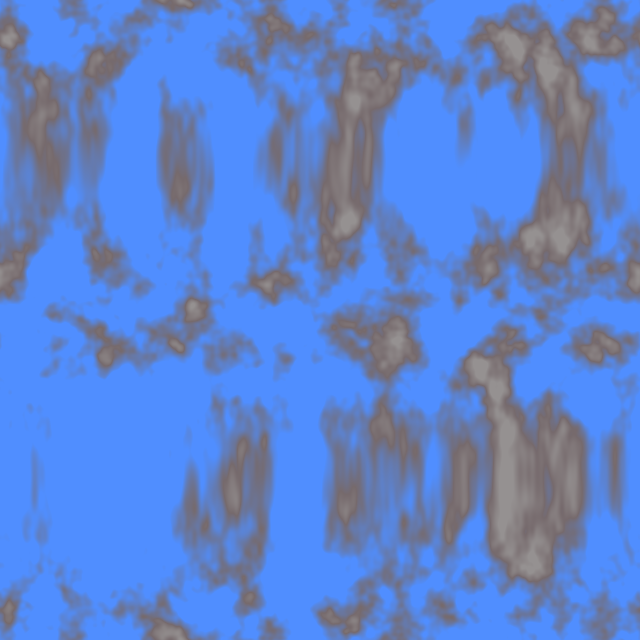
A Shadertoy shader for this texture:

```glsl
// Rusty grey clouds on flat blue, drawn out into upright streaks in two bands.
// Layered gradient noise is sampled along a flattened loop: its height follows
// a sine of y, so the pattern stretches where the sine turns, and it tiles.

const float TAU = 6.2831853;
const float CELLS = 11.0;        // coarsest noise cells across the canvas
const float LOOP_HEIGHT = 1.75;  // long radius of the loop, in cells
const float LOOP_DEPTH = 0.25;   // short radius, breaks the mirror symmetry
const int OCTAVES = 4;
const float GAIN = 0.55;
const float CLOUD_START = -0.075; // noise level where the blue begins to fade
const float CLOUD_FULL = 0.30;    // noise level of solid rust
const float CORE_FULL = 0.56;     // noise level of the pale cores
const vec3 BLUE = vec3(0.312, 0.557, 1.0);
const vec3 RUST = vec3(0.462, 0.415, 0.425);
const vec3 GREY = vec3(0.585, 0.570, 0.570);

// Random gradient for a lattice corner, components in -1..1
vec3 cornerGradient(ivec3 cell, int period) {
    cell.x = cell.x % period;
    uvec3 v = uvec3(cell) * 1664525u + 1013904223u;
    v.x += v.y * v.z; v.y += v.z * v.x; v.z += v.x * v.y;
    v ^= v >> 16u;
    v.x += v.y * v.z; v.y += v.z * v.x; v.z += v.x * v.y;
    return vec3(v >> 16u) / 32767.5 - 1.0;
}

// Gradient noise that repeats along x
float gradientNoise(vec3 p, int period) {
    ivec3 cell = ivec3(floor(p));
    vec3 f = fract(p);
    vec3 fade = f * f * f * (f * (f * 6.0 - 15.0) + 10.0);
    float sum = 0.0;
    for (int i = 0; i < 8; i++) {
        ivec3 corner = ivec3(i & 1, (i >> 1) & 1, i >> 2);
        vec3 offset = vec3(corner);
        vec3 weight = mix(1.0 - fade, fade, offset);
        sum += weight.x * weight.y * weight.z
             * dot(cornerGradient(cell + corner, period), f - offset);
    }
    return sum;
}

// Octaves of noise, each shifted to hide the shared lattice
float cloudNoise(vec3 p) {
    float sum = 0.0, amplitude = 1.0, scale = 1.0;
    for (int i = 0; i < OCTAVES; i++) {
        vec3 shift = vec3(0.0, 20.37, 30.41) + vec3(0.0, 7.23, 5.31) * float(i);
        sum += amplitude * gradientNoise(p * scale + shift, int(CELLS * scale));
        amplitude *= GAIN;
        scale *= 2.0;
    }
    return sum;
}

void mainImage(out vec4 fragColor, in vec2 fragCoord) {
    vec2 uv = fragCoord / iResolution.xy;

    // Flattened loop: the bands at y = 1/4 and 3/4 become streaks
    float angle = TAU * uv.y;
    vec3 p = vec3(uv.x * CELLS, LOOP_HEIGHT * sin(angle), LOOP_DEPTH * cos(angle));
    float density = cloudNoise(p);

    // Blue fades to rust, then rust to pale grey cores
    float cloud = clamp((density - CLOUD_START) / (CLOUD_FULL - CLOUD_START), 0.0, 1.0);
    float core = clamp((density - CLOUD_FULL) / (CORE_FULL - CLOUD_FULL), 0.0, 1.0);
    vec3 color = mix(mix(BLUE, RUST, cloud), GREY, core);
    fragColor = vec4(color, 1.0);
}
```
